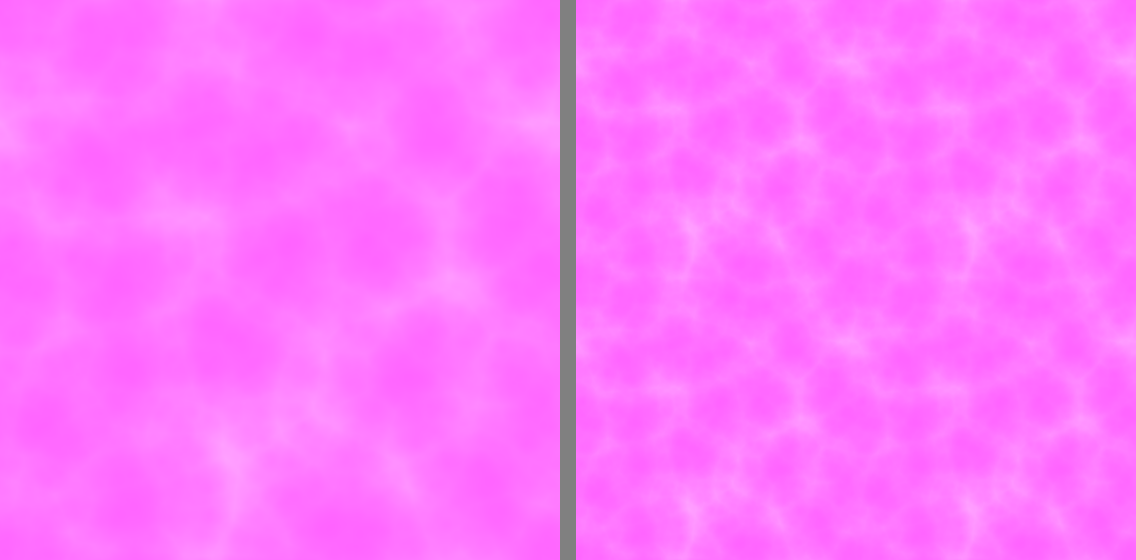
Left: one tile. Right: repeated 2 by 2.
Write a three.js fragment shader that draws this texture.

```glsl
// Soft pink marbling: pale veins between darker magenta cells, tiling on all sides.
varying vec2 vUv;

const vec3 DEEP_PINK = vec3(1.0, 0.385, 1.0);
const vec3 PALE_PINK = vec3(1.0, 0.71, 1.0);
const float BASE_CELLS = 5.0;     // whole cells across the tile in the widest layer
const int LAYERS = 4;
const float LAYER_FADE = 0.40;    // weight of each layer relative to the one before
const float VEIN_CONTRAST = 1.85; // higher values narrow the pale veins
const float SEED = 3.0;

// Random point in the unit square for each cell
vec2 hash2(vec2 cell, float seed) {
  vec3 p = fract(vec3(cell.xyx + seed * 1.37) * vec3(0.1031, 0.1030, 0.0973));
  p += dot(p, p.yzx + 33.33);
  return fract((p.xx + p.yz) * p.zy);
}

// Distance to the nearest scattered point, wrapping after a whole number of cells
float cellDistance(vec2 uv, float cells, float seed) {
  vec2 p = uv * cells;
  vec2 home = floor(p);
  vec2 local = p - home;
  float nearestSq = 8.0;
  for (int y = -1; y <= 1; y++) {
    for (int x = -1; x <= 1; x++) {
      vec2 offset = vec2(float(x), float(y));
      vec2 toPoint = offset + hash2(mod(home + offset, cells), seed) - local;
      nearestSq = min(nearestSq, dot(toPoint, toPoint));
    }
  }
  return sqrt(nearestSq);
}

// Cellular layers, each twice as fine and fainter than the last
float layeredCells(vec2 uv) {
  float sum = 0.0;
  float total = 0.0;
  float weight = 1.0;
  float cells = BASE_CELLS;
  for (int i = 0; i < LAYERS; i++) {
    sum += weight * cellDistance(uv, cells, SEED + float(i) * 19.0);
    total += weight;
    weight *= LAYER_FADE;
    cells *= 2.0;
  }
  return sum / total;
}

void main() {
  float vein = pow(layeredCells(vUv), VEIN_CONTRAST);
  gl_FragColor = vec4(mix(DEEP_PINK, PALE_PINK, min(vein, 1.0)), 1.0);
}
```
